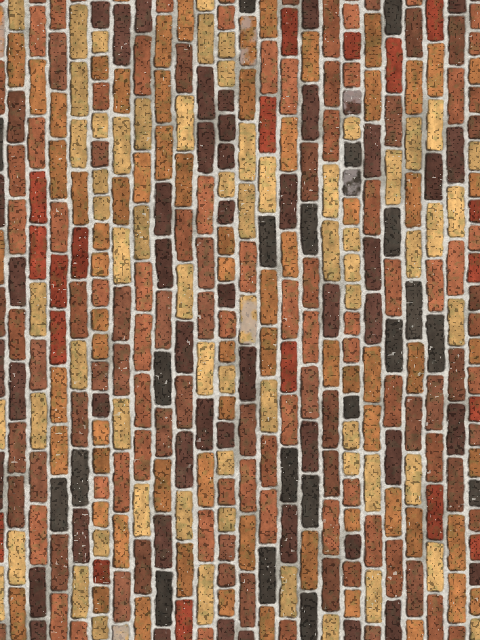
Reproduce this texture procedurally as a Shadertoy shader.

```glsl
#define COLUMNS 22.95      // brick columns across the canvas
#define FIRST_EDGE 0.32    // left edge of the first full column
#define BRICK_LENGTH 2.67  // stretcher pitch, in column widths
#define HEADER_EVERY 6.0   // every sixth column holds half bricks
#define HEADER_COLUMN 4.0
#define SIDE_GAP 0.09      // half widths of the mortar joints
#define END_GAP 0.075
#define CORNER 0.13
#define ROUGHNESS 0.13
#define JOINT_JITTER 0.16

const vec3 MORTAR = vec3(0.85, 0.83, 0.79);
const vec3 CEMENT = vec3(0.62, 0.60, 0.55);
const vec3 SHADOW = vec3(0.17, 0.13, 0.11);

float hash(vec2 p) {
    return fract(sin(dot(p, vec2(127.1, 311.7))) * 43758.5);
}

float noise(vec2 p) {
    vec2 i = floor(p), f = fract(p);
    f = f * f * (3.0 - 2.0 * f);
    return mix(mix(hash(i), hash(i + vec2(1, 0)), f.x),
               mix(hash(i + vec2(0, 1)), hash(i + vec2(1, 1)), f.x), f.y);
}

float fbm(vec2 p) {
    float sum = 0.0, amp = 0.5;
    for (int i = 0; i < 4; i++) {
        sum += amp * noise(p);
        p = p * 2.03 + 17.3;
        amp *= 0.5;
    }
    return sum / 0.9375;
}

float roundBox(vec2 p, vec2 halfSize, float r) {
    vec2 q = abs(p) - halfSize + r;
    return length(max(q, 0.0)) + min(max(q.x, q.y), 0.0) - r;
}

// Height of the joint below a row, in rows
float joint(float column, float row) {
    return row + JOINT_JITTER * (hash(vec2(column + 40.0, row)) - 0.5);
}

// Fired clay tones, from tan to charcoal
vec3 clay(float t) {
    vec3 c = vec3(0.76, 0.60, 0.38);
    c = mix(c, vec3(0.66, 0.43, 0.26), step(0.19, t));
    c = mix(c, vec3(0.60, 0.36, 0.25), step(0.38, t));
    c = mix(c, vec3(0.49, 0.31, 0.23), step(0.56, t));
    c = mix(c, vec3(0.56, 0.25, 0.18), step(0.71, t));
    c = mix(c, vec3(0.36, 0.24, 0.20), step(0.77, t));
    return mix(c, vec3(0.27, 0.24, 0.21), step(0.93, t));
}

void mainImage(out vec4 fragColor, in vec2 fragCoord) {
    vec2 p = fragCoord / iResolution.x * COLUMNS;
    float pixel = COLUMNS / iResolution.x;
    p.x -= FIRST_EDGE;

    // Uneven laying and chipped outlines
    vec2 warp = vec2(fbm(p * 2.6), fbm(p * 2.6 + 53.0)) - 0.5;
    vec2 w = p + ROUGHNESS * warp;
    w.x += 0.12 * (noise(p * 0.3 + 9.0) - 0.5);

    // Staggered columns with irregular end joints
    float column = floor(w.x);
    bool header = mod(column, HEADER_EVERY) == HEADER_COLUMN;
    float pitch = header ? BRICK_LENGTH * 0.5 : BRICK_LENGTH;
    float stagger = 0.5 * mod(column, 2.0) + 0.3 * hash(vec2(column, 7.0));
    float y = w.y / pitch + stagger;
    float row = floor(y);
    if (y < joint(column, row)) row -= 1.0;
    else if (y > joint(column, row + 1.0)) row += 1.0;
    float low = joint(column, row), high = joint(column, row + 1.0);

    vec2 id = vec2(column, row);
    vec2 local = vec2(w.x - column - 0.5, (y - 0.5 * (low + high)) * pitch);
    local.x += 0.05 * (hash(id + 3.0) - 0.5) + 0.025 * (hash(id + 5.0) - 0.5) * local.y;
    vec2 halfSize = vec2(0.5 - SIDE_GAP - 0.035 * hash(id + 11.0),
                         0.5 * (high - low) * pitch - END_GAP);
    float d = roundBox(local, halfSize, CORNER);

    // Gritty mortar with grey cement patches and dark crevices
    float grain = fbm(p * 9.0);
    float fine = noise(p * 21.0);
    vec3 mortar = mix(MORTAR, CEMENT, 0.75 * smoothstep(0.52, 0.72, fbm(p * 0.45 + 21.0)));
    mortar *= 0.80 + 0.28 * grain + 0.10 * fine;
    float crevice = smoothstep(0.10, 0.0, d) * smoothstep(0.36, 0.62, fbm(p * 2.2 + 80.0));
    float shaded = smoothstep(-0.1, 0.3, dot(local / halfSize, vec2(-0.7, -0.5)));
    mortar = mix(mortar, SHADOW, crevice * (0.35 + 0.5 * shaded));

    // Brick faces: own tone, mottling, pits and soft worn edges
    vec3 brick = clay(hash(id + 19.0)) * (0.88 + 0.26 * hash(id + 31.0));
    float mottle = fbm(p * vec2(3.2, 2.0) + 13.0 * hash(id));
    brick *= 0.72 + 0.42 * mottle + 0.20 * grain;
    brick = mix(brick, brick.grb * 0.5 + 0.12, 0.25 * smoothstep(0.5, 0.75, fbm(p * 4.0 + 33.0)));
    brick *= 1.0 - 0.35 * smoothstep(0.68, 0.85, noise(p * 11.0 + 4.0));
    brick *= 1.0 - 0.30 * smoothstep(-0.09, 0.0, d) * (0.4 + shaded);

    // Lime bloom on a few bricks, and scattered mortar flecks
    float bloom = step(0.975, hash(id + 71.0)) * smoothstep(0.38, 0.62, fbm(p * 2.0 + 6.0));
    brick = mix(brick, vec3(0.72, 0.67, 0.66), 0.65 * bloom);
    float fleck = smoothstep(0.86, 0.95, noise(p * 8.0 + 61.0)) * smoothstep(0.5, 0.65, fbm(p * 0.9 + 44.0));
    brick = mix(brick, MORTAR, 0.7 * fleck);

    vec3 color = mix(brick, mortar, smoothstep(-pixel, pixel, d));
    fragColor = vec4(clamp(color, 0.0, 1.0), 1.0);
}
```
